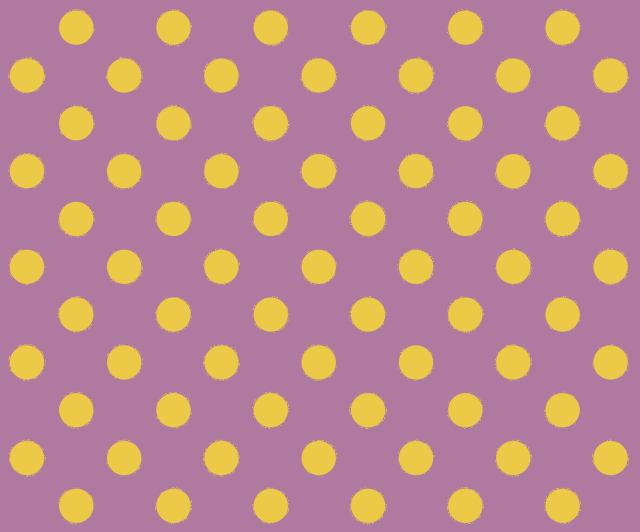
A Shadertoy shader for this pattern:

```glsl
const vec3 GROUND = vec3(0.690, 0.478, 0.627);
const vec3 DOT = vec3(0.927, 0.789, 0.280);

const float ASPECT = 1.2;                      // layout width over height
const vec2 PITCH = vec2(0.18238, 0.17975);     // spacing within one lattice
const vec2 FIRST_DOT = vec2(0.1430, 0.0520);   // measured from the top left
const vec2 STAGGER = vec2(-0.0925, 0.0900);    // offset of the second lattice
const float RADIUS = 0.0322;
const float FRINGE_WIDTH = 0.0036;
const float FRINGE_STRENGTH = 0.65;
const float GRAIN_SCALE = 560.0;
const float PATCH_SCALE = 85.0;

float hash(vec2 p) {
    vec3 q = fract(vec3(p.xyx) * 0.1031);
    q += dot(q, q.yzx + 33.33);
    return fract((q.x + q.y) * q.z);
}

float valueNoise(vec2 p) {
    vec2 cell = floor(p);
    vec2 f = fract(p);
    f = f * f * (3.0 - 2.0 * f);
    float low = mix(hash(cell), hash(cell + vec2(1.0, 0.0)), f.x);
    float high = mix(hash(cell + vec2(0.0, 1.0)), hash(cell + 1.0), f.x);
    return mix(low, high, f.y);
}

// Signed distance to the nearest dot of one rectangular lattice
float latticeDistance(vec2 p, vec2 origin) {
    vec2 local = (fract((p - origin) / PITCH + 0.5) - 0.5) * PITCH;
    return length(local) - RADIUS;
}

// Patchy specks just outside the dot edge
float fringe(vec2 p, float d) {
    float band = 1.0 - smoothstep(FRINGE_WIDTH * 0.6, FRINGE_WIDTH, d);
    float grain = smoothstep(0.40, 0.75, valueNoise(p * GRAIN_SCALE + 50.0));
    float patches = smoothstep(0.30, 0.55, valueNoise(p * PATCH_SCALE + 20.0));
    return FRINGE_STRENGTH * band * grain * patches;
}

void mainImage(out vec4 fragColor, in vec2 fragCoord) {
    vec2 uv = fragCoord / iResolution.xy;
    vec2 p = vec2(uv.x * ASPECT, 1.0 - uv.y);
    float pixel = 1.0 / iResolution.y;

    // Two interleaved lattices form the staggered rows
    float d = 1.0;
    for (int i = 0; i < 2; i++) {
        d = min(d, latticeDistance(p, FIRST_DOT + float(i) * STAGGER));
    }

    float body = 1.0 - smoothstep(-0.7 * pixel, 0.7 * pixel, d);
    float coverage = max(body, fringe(p, d));
    fragColor = vec4(mix(GROUND, DOT, coverage), 1.0);
}
```
